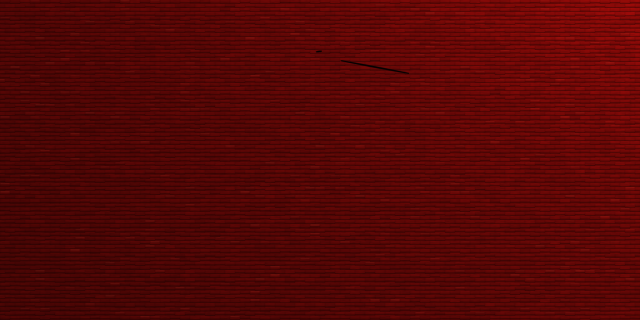
A WebGL 1 fragment shader for this texture:

```glsl
precision highp float;
// A wall of small, dark red bricks in running bond, lit from the upper right.
// Soft bed joints dominate; every brick has its own tone and joint height,
// while fine grain, worn edges and two black scratches vary the wall.

uniform vec2 u_resolution;

const vec2 BRICKS = vec2(64.0, 77.0);
const vec3 BRICK_TINT = vec3(1.0, 0.072, 0.056);
const vec3 WORN_TINT = vec3(0.16, 0.09, 0.06);
const vec3 SCRATCH_COLOR = vec3(0.025, 0.005, 0.005);

float hash(vec2 p) {
  return fract(sin(dot(p, vec2(127.1, 311.7))) * 43758.5453);
}

float noise(vec2 p) {
  vec2 i = floor(p);
  vec2 f = fract(p);
  f = f * f * (3.0 - 2.0 * f);
  float low = mix(hash(i), hash(i + vec2(1.0, 0.0)), f.x);
  float high = mix(hash(i + vec2(0.0, 1.0)), hash(i + 1.0), f.x);
  return mix(low, high, f.y);
}

// Smooth line at distance d from its centre.
float softLine(float d, float halfWidth, float blur) {
  return 1.0 - smoothstep(halfWidth - blur, halfWidth + blur, d);
}

// Coverage of a straight scratch that thins toward both ends.
float scratch(vec2 p, vec2 a, vec2 b, float halfWidth, float blur) {
  vec2 ab = b - a;
  float t = clamp(dot(p - a, ab) / dot(ab, ab), 0.0, 1.0);
  float w = halfWidth * (0.65 + 1.4 * t * (1.0 - t));
  return softLine(length(p - a - ab * t), w, blur);
}

// Red level of the wall, brightest in the upper right corner.
float wallLight(vec2 uv) {
  float corner = uv.x * uv.x * uv.y * uv.y;
  return 0.274 + 0.105 * uv.x + 0.045 * uv.y + 0.14 * corner;
}

vec3 brickWall(vec2 uv, vec2 pixel) {
  // Running bond: every second row shifts by half a brick
  vec2 grid = uv * BRICKS;
  grid.x += 0.5 * mod(floor(grid.y), 2.0);
  vec2 cell = floor(grid);
  vec2 local = fract(grid);
  vec2 blur = 0.6 * pixel * BRICKS;

  // Joints: uneven bed height per brick, faint joint between neighbours
  float bedHeight = 0.24 + 0.24 * (hash(cell + 31.0) - 0.5);
  float bed = softLine(abs(local.y - bedHeight), 0.17, blur.y);
  float side = softLine(min(local.x, 1.0 - local.x), 0.045, blur.x);
  float shade = (1.0 - 0.29 * bed) * (1.0 - 0.13 * side);

  // Tone per brick and horizontal grain
  float tone = 0.94 + 0.12 * hash(cell + 17.0);
  tone *= 0.95 + 0.10 * noise(uv * vec2(190.0, 260.0));

  // Upper edge catches light; a few bricks are worn pale there
  float edge = smoothstep(0.5, 0.85, local.y);
  float worn = smoothstep(0.9, 1.0, hash(cell + 53.0)) * edge * (1.0 - side);
  float light = wallLight(uv) * shade * tone * (1.0 + 0.05 * edge);
  return light * BRICK_TINT + 0.35 * worn * WORN_TINT;
}

void main() {
  vec2 uv = gl_FragCoord.xy / u_resolution;
  vec2 p = gl_FragCoord.xy / u_resolution.y;
  float blur = 0.7 / u_resolution.y;

  vec3 color = brickWall(uv, 1.0 / u_resolution);

  // Scratches
  float marks = scratch(p, vec2(1.068, 0.810), vec2(1.276, 0.771), 0.0027, blur);
  marks = max(marks, scratch(p, vec2(0.989, 0.838), vec2(1.004, 0.840), 0.0027, blur));
  color = mix(color, SCRATCH_COLOR, marks);

  gl_FragColor = vec4(color, 1.0);
}
```
